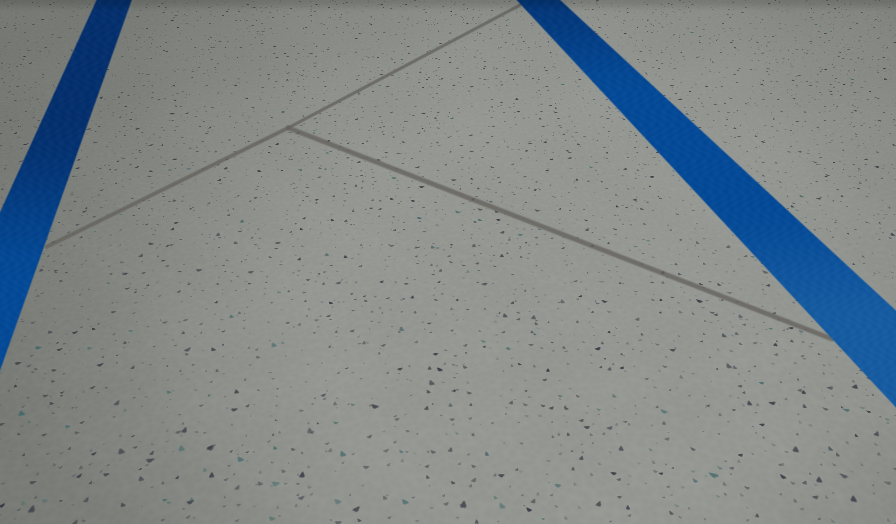
Give the GLSL for this texture, as a WebGL 1 fragment shader.

```glsl
precision highp float;
// Speckled grey floor in perspective with thin seams and two strips of blue tape.
uniform vec2 u_resolution;

const float HORIZON = 1.55;

vec2 hash2(vec2 p) {
  vec2 k = vec2(dot(p, vec2(127.1, 311.7)), dot(p, vec2(269.5, 183.3)));
  return fract(sin(k) * 43758.545);
}

// Signed distance to the line a-b, positive on its left.
float lineSide(vec2 p, vec2 a, vec2 b) {
  vec2 d = normalize(b - a);
  return d.x * (p.y - a.y) - d.y * (p.x - a.x);
}

float segmentDistance(vec2 p, vec2 a, vec2 b) {
  vec2 d = b - a;
  return length(p - a - d * clamp(dot(p - a, d) / dot(d, d), 0.0, 1.0));
}

// Strip between two edges, each running from bottom to top.
float strip(vec2 p, vec2 a0, vec2 a1, vec2 b0, vec2 b1, float soft) {
  float inside = min(-lineSide(p, a0, a1), lineSide(p, b0, b1));
  return smoothstep(-soft, soft, inside);
}

// Distance to the nearest scattered cell point.
float cellular(vec2 p) {
  vec2 cell = floor(p), f = fract(p);
  float nearest = 2.0;
  for (int j = -1; j <= 1; j++) {
    for (int i = -1; i <= 1; i++) {
      vec2 o = vec2(float(i), float(j));
      nearest = min(nearest, length(o + hash2(cell + o) - f));
    }
  }
  return nearest;
}

// One irregular chip per occupied cell: x is coverage, y is a random tint.
vec2 chips(vec2 p, float density, float size) {
  vec2 cell = floor(p);
  vec2 rnd = hash2(cell + 17.0);
  vec2 d = fract(p) - mix(vec2(0.24), vec2(0.76), hash2(cell));
  float angle = rnd.y * 6.283;
  float c = cos(angle), s = sin(angle);
  d = vec2(c * d.x + s * d.y, (c * d.y - s * d.x) * 1.45);
  float wobble = 1.0 + 0.18 * sin(3.0 * atan(d.y, d.x + 0.0001) + angle);
  float radius = size * mix(0.5, 1.0, fract(rnd.x * 37.0 + rnd.y * 11.0)) * wobble;
  float cover = smoothstep(radius * 1.25, radius * 0.5, length(d));
  return vec2(cover * step(rnd.x, density), rnd.y);
}

vec3 addChips(vec3 base, vec2 floorPos, float density, float size, float strength) {
  vec2 chip = chips(floorPos, density, size);
  vec3 tint = mix(vec3(0.20, 0.21, 0.25), vec3(0.25, 0.40, 0.41), smoothstep(0.7, 0.85, chip.y));
  float fade = strength * mix(0.55, 1.0, fract(chip.y * 23.0));
  return mix(base, tint, chip.x * fade);
}

vec3 addSeam(vec3 base, vec2 p, vec2 a, vec2 b, float halfWidth) {
  float d = segmentDistance(p, a, b);
  float core = 1.0 - smoothstep(halfWidth * 0.35, halfWidth * 1.4, d);
  return mix(base, vec3(0.39, 0.38, 0.36), core * 0.78);
}

void main() {
  vec2 p = gl_FragCoord.xy / u_resolution.y;
  p.x *= 1.7067 * u_resolution.y / u_resolution.x;
  float soft = max(0.0022, 0.7 / u_resolution.y);

  // Perspective floor coordinates
  float w = HORIZON - p.y;
  vec2 ground = vec2(p.x - 0.85, 1.8) / w;

  // Broad light across the floor
  float falloff = length((p - vec2(1.08, 0.40)) * vec2(0.85, 1.0));
  vec3 color = mix(vec3(0.585, 0.595, 0.575), vec3(0.465, 0.475, 0.455),
                   smoothstep(0.35, 1.05, falloff));

  // Pebbled surface and faint mottling
  float pebble = cellular(ground * 90.0) - 0.5;
  float mottle = sin(p.x * 17.0 + 2.0 * sin(p.y * 11.0)) * sin(p.y * 23.0 + p.x * 7.0);
  color += pebble * 0.022 + mottle * 0.005;

  // Chips at three scales
  color = addChips(color, ground * 24.0, 0.36, 0.14, 0.88);
  color = addChips(color, ground * 37.0 + 5.3, 0.34, 0.16, 0.65);
  color = addChips(color, ground * 58.0 + 9.7, 0.28, 0.19, 0.38);

  // Seams
  vec2 joint = vec2(0.549, 0.756);
  color = addSeam(color, p, vec2(0.089, 0.529), joint, 0.0042);
  color = addSeam(color, p, joint, vec2(0.99, 0.990), 0.0034);
  color = addSeam(color, p, joint, vec2(1.585, 0.353), 0.0052);

  // Tape
  vec3 deepBlue = vec3(0.02, 0.19, 0.43);
  vec3 midBlue = vec3(0.02, 0.29, 0.59);
  vec3 paleBlue = vec3(0.09, 0.36, 0.63);
  float grain = 0.012 * sin(p.x * 310.0 + 3.0 * sin(p.y * 97.0)) * sin(p.y * 270.0);
  float leftTape = strip(p, vec2(0.0, 0.595), vec2(0.184, 1.0),
                         vec2(0.0, 0.293), vec2(0.251, 1.0), soft);
  float rightTape = strip(p, vec2(1.707, 0.222), vec2(0.984, 1.0),
                          vec2(1.707, 0.407), vec2(1.067, 1.0), soft);
  vec3 leftBlue = mix(midBlue, deepBlue, smoothstep(0.45, 0.78, p.y));
  vec3 rightBlue = mix(paleBlue, midBlue, smoothstep(0.38, 0.62, p.y));
  rightBlue = mix(rightBlue, deepBlue, smoothstep(0.82, 1.0, p.y) * 0.7);
  color = mix(color, leftBlue + grain, leftTape);
  color = mix(color, rightBlue + grain, rightTape);

  // Dim far edge
  color *= 1.0 - 0.14 * smoothstep(0.975, 1.0, p.y);
  gl_FragColor = vec4(color, 1.0);
}
```
